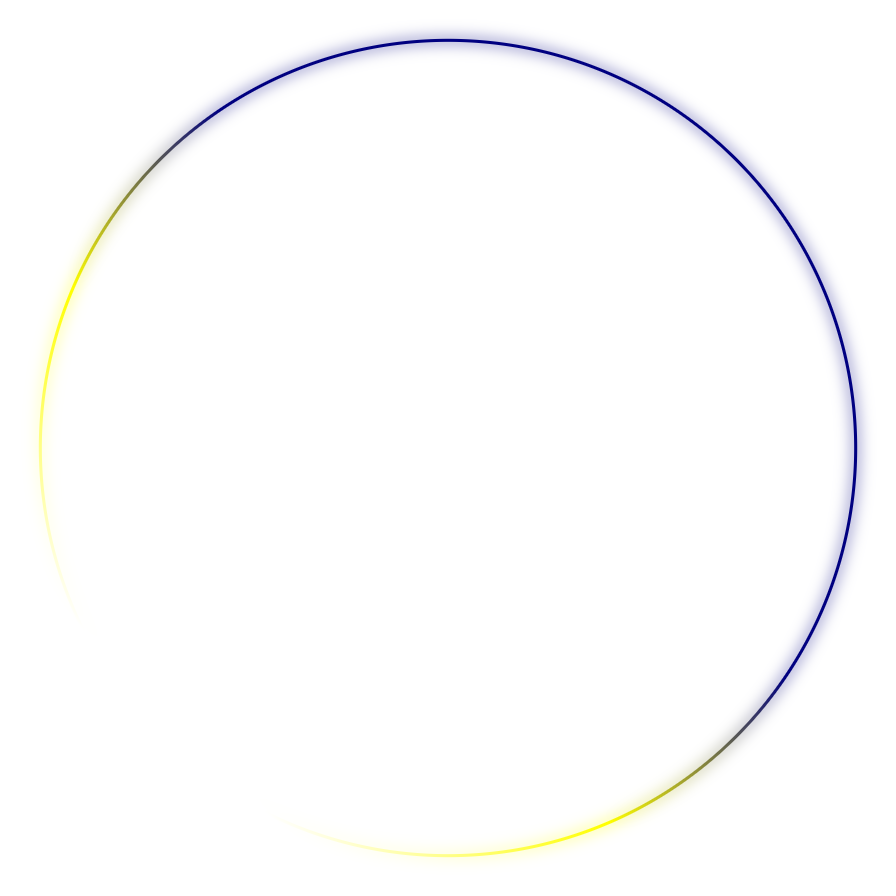
A Shadertoy shader for this background:

```glsl
// Draws a thin glowing ring on white, fading diagonally from navy through yellow to nothing.

const vec3 WHITE  = vec3(1.0);
const vec3 YELLOW = vec3(1.0, 1.0, 0.0);
const vec3 NAVY   = vec3(0.0, 0.0, 0.5);

const float RING_RADIUS   = 0.455;
const float RING_WIDTH    = 0.0034;
const float GLOW_SPREAD   = 0.0080;
const float GLOW_STRENGTH = 0.20;

// Positions of the colour stops along the rising diagonal (x + y)
const float CLEAR_STOP  = -0.61;
const float YELLOW_STOP = -0.24;
const float NAVY_STOP   = 0.12;

float ramp(float start, float end, float x) {
    return clamp((x - start) / (end - start), 0.0, 1.0);
}

float circleDistance(vec2 p, float radius) {
    return abs(length(p) - radius);
}

// Antialiased coverage of a stroke at distance d from its centre line
float strokeCoverage(float d, float width, float pixel) {
    return clamp((0.5 * width - d) / pixel + 0.5, 0.0, 1.0);
}

float gaussian(float d, float spread) {
    return exp(-0.5 * d * d / (spread * spread));
}

// Ink colour in rgb, opacity in alpha
vec4 diagonalInk(float diagonal) {
    vec3 colour = mix(YELLOW, NAVY, ramp(YELLOW_STOP, NAVY_STOP, diagonal));
    return vec4(colour, ramp(CLEAR_STOP, YELLOW_STOP, diagonal));
}

void mainImage(out vec4 fragColor, in vec2 fragCoord) {
    float canvas = min(iResolution.x, iResolution.y);
    vec2 p = (fragCoord - 0.5 * iResolution.xy) / canvas;

    float d = circleDistance(p, RING_RADIUS);
    vec4 ink = diagonalInk(p.x + p.y);

    // Soft halo first, then the crisp line on top
    float glow = GLOW_STRENGTH * gaussian(d, GLOW_SPREAD);
    float line = strokeCoverage(d, RING_WIDTH, 1.0 / canvas);

    vec3 colour = mix(WHITE, ink.rgb, glow * ink.a);
    colour = mix(colour, ink.rgb, line * ink.a);
    fragColor = vec4(colour, 1.0);
}
```
